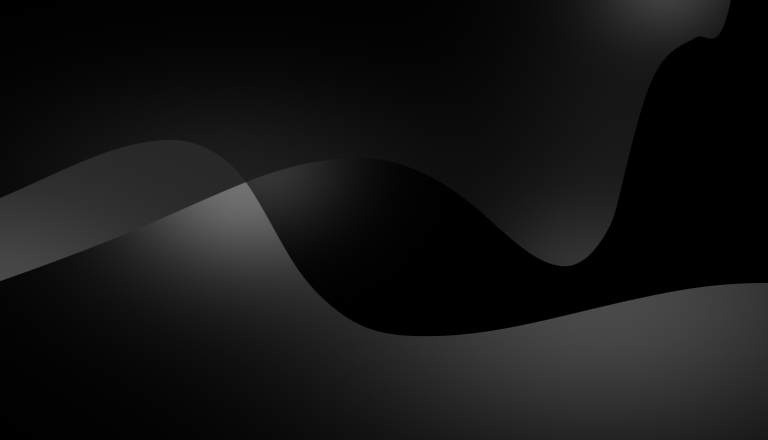
Give the GLSL for this background, as a Shadertoy shader.

```glsl
// Dark overlapping silk waves lit by soft grey glows.

const float ASPECT = 1.7455;      // layout width when its height is 1
const float RIBBON_GREY = 0.155;  // flat tone of the left ribbon
const float GRAIN = 1.0 / 255.0;  // dither that hides banding
const int KNOTS = 11;

// Wave knots: x, height, slope
const vec3 LOW_WAVE[KNOTS] = vec3[KNOTS](
    vec3(0.000, 0.550, 0.42), vec3(0.200, 0.638, 0.40),
    vec3(0.391, 0.682, 0.00), vec3(0.489, 0.652, -0.62),
    vec3(0.559, 0.586, -1.40), vec3(0.659, 0.416, -1.65),
    vec3(0.773, 0.289, -0.75), vec3(0.973, 0.236, 0.00),
    vec3(1.318, 0.291, 0.24), vec3(1.550, 0.341, 0.17),
    vec3(1.746, 0.357, 0.00));
const vec3 HIGH_WAVE[KNOTS] = vec3[KNOTS](
    vec3(0.000, 0.361, 0.35), vec3(0.364, 0.502, 0.44),
    vec3(0.559, 0.586, 0.40), vec3(0.818, 0.641, 0.00),
    vec3(1.068, 0.539, -0.80), vec3(1.284, 0.395, 0.00),
    vec3(1.386, 0.486, 1.90), vec3(1.427, 0.636, 4.00),
    vec3(1.477, 0.807, 2.40), vec3(1.580, 0.914, 0.60),
    vec3(1.661, 1.000, 5.00));

// Cubic Hermite curve, continued as a line past its last knot
float waveHeight(vec3 knots[KNOTS], float x) {
    vec3 last = knots[KNOTS - 1];
    float height = last.y + last.z * (x - last.x);
    for (int i = 0; i < KNOTS - 1; i++) {
        vec3 a = knots[i], b = knots[i + 1];
        if (x >= a.x && x < b.x) {
            float span = b.x - a.x;
            float t = (x - a.x) / span;
            float s = 1.0 - t;
            height = mix(a.y, b.y, t * t * (3.0 - 2.0 * t))
                   + span * t * s * (a.z * s - b.z * t);
        }
    }
    return height;
}

// Smooth coverage of the area above an edge
float above(float d) {
    return clamp(d / max(fwidth(d), 1e-5) + 0.5, 0.0, 1.0);
}

float glow(vec2 p, vec2 center, vec2 radius) {
    vec2 q = (p - center) / radius;
    return exp(-dot(q, q));
}

float hash(vec2 p) {
    vec3 q = fract(vec3(p.xyx) * 0.1031);
    q += dot(q, q.yzx + 33.33);
    return fract((q.x + q.y) * q.z);
}

// Far backdrop: left haze and the lit hanging fold
float backdropShade(vec2 p) {
    return 0.12 * glow(p, vec2(0.52, 0.57), vec2(0.48, 0.24))
         + 0.09 * glow(p, vec2(1.43, 0.60), vec2(0.30, 0.60))
         + 0.13 * glow(p, vec2(1.31, 0.37), vec2(0.22, 0.16))
         + 0.21 * glow(p, vec2(1.52, 1.04), vec2(0.17, 0.13));
}

// Left ribbon between the two waves
float ribbonShade(vec2 p) {
    return RIBBON_GREY
         + 0.13 * glow(p, vec2(0.00, 0.34), vec2(0.35, 0.20));
}

// Dark hollow behind the crossing
float hollowShade(vec2 p) {
    return 0.21 * glow(p, vec2(0.60, 0.62), vec2(0.20, 0.16));
}

// Front sheet: bright crossing and wide right sheen
float sheetShade(vec2 p) {
    return 0.36 * glow(p, vec2(0.54, 0.60), vec2(0.27, 0.19))
         + 0.07 * glow(p, vec2(0.50, 0.45), vec2(0.45, 0.23))
         + 0.29 * glow(p, vec2(1.37, 0.33), vec2(0.63, 0.38));
}

void mainImage(out vec4 fragColor, in vec2 fragCoord) {
    vec2 p = fragCoord / iResolution.xy * vec2(ASPECT, 1.0);
    float overLow = above(p.y - waveHeight(LOW_WAVE, p.x));
    float overHigh = above(p.y - waveHeight(HIGH_WAVE, p.x));

    // The two waves split the canvas into four shaded regions
    float upper = mix(hollowShade(p), backdropShade(p), overHigh);
    float lower = mix(sheetShade(p), ribbonShade(p), overHigh);
    float grey = mix(lower, upper, overLow);

    grey += (hash(fragCoord) - 0.5) * GRAIN;
    fragColor = vec4(vec3(clamp(grey, 0.0, 1.0)), 1.0);
}
```
